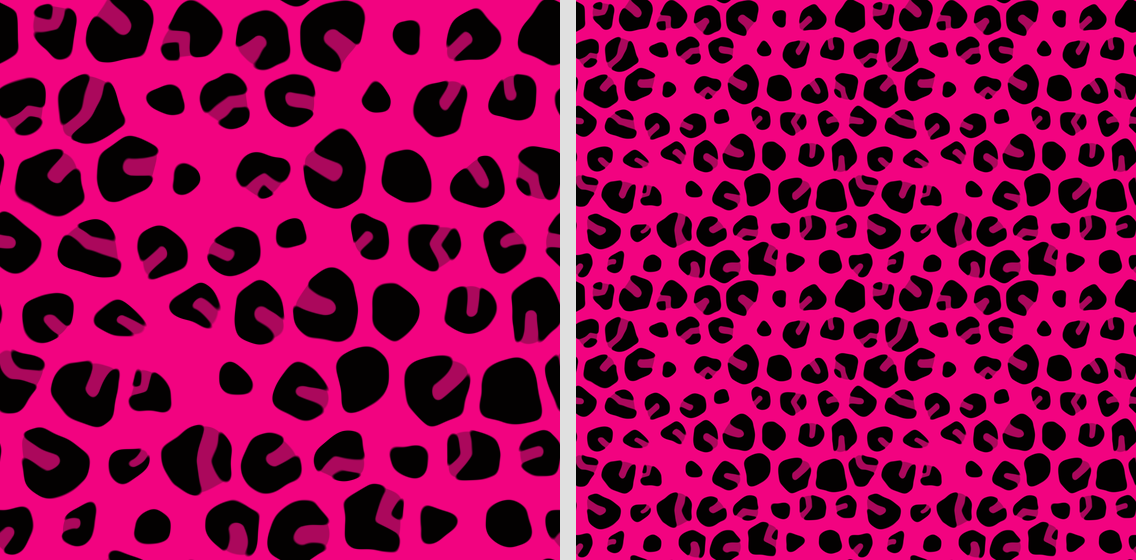
Left: one tile. Right: repeated 2 by 2.
This pattern is drawn by a WebGL 1 fragment shader. Its source:

```glsl
precision highp float;
// Leopard rosettes on hot pink: one wobbly blob per staggered, jittered cell,
// kept apart by a power diagram, then notched or split by a darker core.
// Cells and the warping gradient noise wrap, so the canvas tiles.

uniform vec2 u_resolution;

#define CELLS 8.0        // spots per side, even for the row stagger
#define JITTER 0.14      // random shift of a spot, in cells
#define R_MIN 0.20       // smallest and largest spot radius, in cells
#define R_MAX 0.55
#define GAP 0.085        // half the least space between spots, in cells
#define WARP 0.12        // strength of the outline wobble, in cells
#define SOFTNESS 0.0018  // half width of an edge, in canvas units
#define PINK vec3(0.95, 0.01, 0.50)
#define CORE_PINK vec3(0.67, 0.03, 0.36)
#define BLACK vec3(0.01, 0.005, 0.005)

vec3 hash3(vec2 cell, float seed) {
  vec3 q = fract(vec3(cell.xyx + seed) * vec3(0.1031, 0.1030, 0.0973));
  q += dot(q, q.yxz + 33.33);
  return fract((q.xxy + q.yzz) * q.zyx);
}

// Smooth intersection of two distances
float smax(float a, float b, float k) {
  float h = max(k - abs(a - b), 0.0);
  return max(a, b) + h * h * 0.25 / k;
}

float gradientDot(vec2 corner, vec2 offset, float period, float seed) {
  float angle = 6.2832 * hash3(mod(corner, period), seed).x;
  return dot(vec2(cos(angle), sin(angle)), offset);
}

// Gradient noise repeating after "period" units
float noise(vec2 p, float period, float seed) {
  vec2 i = floor(p), f = p - i;
  vec2 u = f * f * f * (f * (f * 6.0 - 15.0) + 10.0);
  vec2 e = vec2(1.0, 0.0);
  return mix(
    mix(gradientDot(i, f, period, seed),
        gradientDot(i + e.xy, f - e.xy, period, seed), u.x),
    mix(gradientDot(i + e.yx, f - e.yx, period, seed),
        gradientDot(i + e.xx, f - e.xx, period, seed), u.x), u.y);
}

// Centre (xy) and radius (z) of the spot in a cell
vec3 spotAt(vec2 cell) {
  vec2 id = mod(cell, CELLS);
  vec3 h = hash3(id, 7.3);
  float stagger = 0.5 * mod(id.y, 2.0) - 0.25;
  vec2 centre = cell + 0.5 + vec2(stagger, 0.0) + JITTER * (2.0 * h.xy - 1.0);
  return vec3(centre, mix(R_MIN, R_MAX, pow(h.z, 0.7)));
}

// Lobed ellipse
float blobDistance(vec2 q, float r, vec3 h) {
  float stretch = mix(0.86, 1.16, h.x);
  q *= vec2(stretch, 1.0 / stretch);
  float lobes = cos(3.0 * atan(q.y, q.x + 1e-5) + 6.2832 * h.y);
  return length(q) - r * (1.0 + 0.09 * lobes);
}

// Two mirrored arms from the middle outwards; at angle 0 they form one notch
float coreDistance(vec2 q, float r, float armAngle, float bend) {
  q.y += bend * q.x * q.x / r;
  q = vec2(q.x - 0.1 * r, sqrt(q.y * q.y + 0.01 * r * r));
  vec2 arm = vec2(cos(armAngle), sin(armAngle));
  float along = clamp(dot(q, arm), 0.0, 2.0 * r);
  float width = armAngle > 0.0 ? 0.17 * r : 0.25 * r;
  return length(q - arm * along) - width - 0.06 * along;
}

float coverage(float d) {
  float s = CELLS * max(SOFTNESS, 0.75 / u_resolution.y);
  return 1.0 - smoothstep(-s, s, d);
}

void main() {
  vec2 p = gl_FragCoord.xy / u_resolution * CELLS;
  p += WARP * vec2(noise(p * 2.0, CELLS * 2.0, 1.7),
                   noise(p * 2.0, CELLS * 2.0, 5.1));
  vec2 base = floor(p);

  // Spot that owns this point
  vec2 owner = base;
  float least = 1e5;
  for (int j = -1; j <= 1; j++) for (int i = -1; i <= 1; i++) {
    vec2 cell = base + vec2(float(i), float(j));
    vec3 s = spotAt(cell);
    float power = dot(p - s.xy, p - s.xy) - s.z * s.z;
    if (power < least) { least = power; owner = cell; }
  }
  vec3 spot = spotAt(owner);
  float r = spot.z;
  vec2 id = mod(owner, CELLS);
  vec3 shape = hash3(id, 19.6), kind = hash3(id, 41.2);

  // Turned outline, trimmed to leave a gap to each neighbour
  float turn = 6.2832 * shape.z, c = cos(turn), s = sin(turn);
  vec2 q = mat2(c, -s, s, c) * (p - spot.xy);
  float outline = blobDistance(q, r, shape);
  for (int j = -1; j <= 1; j++) for (int i = -1; i <= 1; i++) {
    vec3 other = spotAt(base + vec2(float(i), float(j)));
    vec2 toOther = other.xy - spot.xy;
    float gapLength = length(toOther);
    if (gapLength < 0.01) continue;
    float border = 0.5 * (gapLength + (r * r - other.z * other.z) / gapLength);
    float past = dot(p - spot.xy, toOther) / gapLength - border;
    outline = smax(outline, past + GAP, 0.14);
  }

  // Solid spot, notched spot, or spot split into two pieces
  float armAngle = kind.x > 0.62 ? mix(0.75, 1.4, kind.y) : 0.0;
  float core = coreDistance(q, r, armAngle, 0.7 * (kind.z - 0.5));
  if (kind.x < 0.14 || r < 0.27) core = 1.0;

  float black = smax(outline, -core, 0.22 * r);
  float dark = smax(outline + 0.07 * r, core - 0.1 * r, 0.1 * r);
  vec3 colour = mix(PINK, CORE_PINK, coverage(dark));
  gl_FragColor = vec4(mix(colour, BLACK, coverage(black)), 1.0);
}
```
